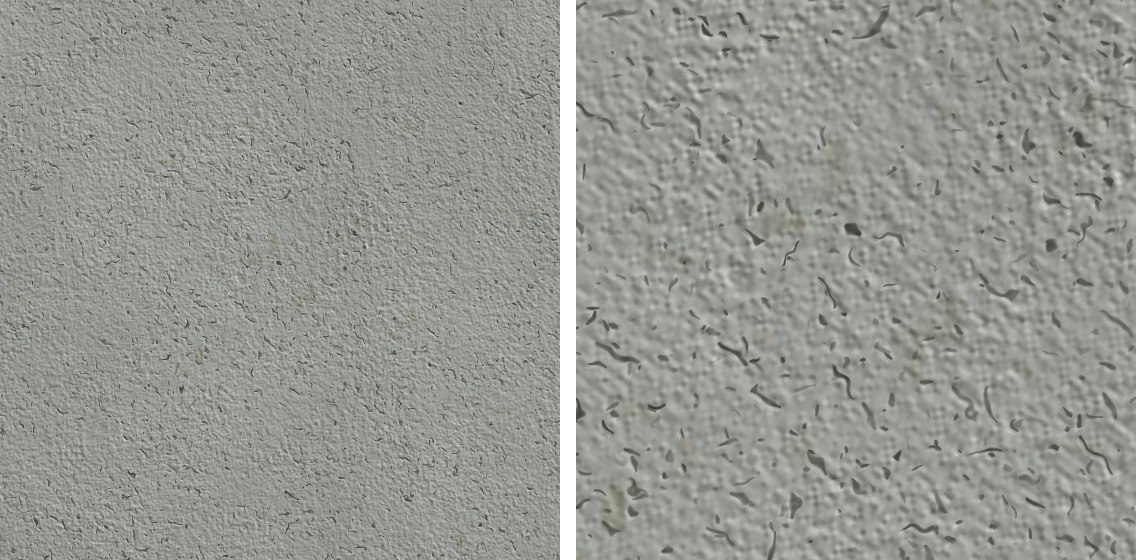
Left, the full canvas; right, a detail of the centre.
This texture is drawn by a WebGL 1 fragment shader. Its source:

```glsl
precision highp float;
// Grey-green rough plaster with scattered ragged grooves and fine raking-light grain.

uniform vec2 u_resolution;

float hash(vec2 p) {
  return fract(sin(dot(p, vec2(127.1, 311.7))) * 43758.5453);
}

float noise(vec2 p) {
  vec2 i = floor(p), f = fract(p);
  f = f * f * (3.0 - 2.0 * f);
  return mix(mix(hash(i), hash(i + vec2(1.0, 0.0)), f.x),
             mix(hash(i + vec2(0.0, 1.0)), hash(i + 1.0), f.x), f.y);
}

// Fine grain on turned grids, plus faint trowel combing inside a few patches
float surface(vec2 p) {
  vec2 turned = vec2(0.8 * p.x - 0.6 * p.y, 0.6 * p.x + 0.8 * p.y);
  float combed = smoothstep(0.62, 0.82, noise(p * 9.0 + 31.0));
  float comb = noise(vec2(p.x + p.y * 0.12, p.y * 0.2) * 150.0);
  return 0.55 * noise(turned * 310.0) + 0.55 * noise(p * 150.0 + 7.0) + 0.4 * combed * comb;
}

// One jittered grid of bent, tapered strokes; returns their depth
float grooves(vec2 p, float cells, float minHalf, float maxHalf, float faintest, float seed) {
  float depth = 0.0;
  for (int y = -1; y <= 1; y++) {
    for (int x = -1; x <= 1; x++) {
      vec2 cell = floor(p * cells) + vec2(float(x), float(y));
      vec2 key = cell + seed;
      vec2 centre = (cell + vec2(hash(key), hash(key + 17.3))) / cells;
      float density = 0.25 + 0.85 * smoothstep(0.2, 0.75, noise(centre * 15.0 + 11.0));
      float present = step(hash(key + 5.9), density);

      // Most strokes fall from upper left to lower right
      float angle = -0.75 + 1.5 * (hash(key + 41.7) + hash(key + 52.6) - 1.0);
      vec2 d = p - centre;
      d = vec2(cos(angle) * d.x + sin(angle) * d.y, cos(angle) * d.y - sin(angle) * d.x);
      d.y += (hash(key + 63.1) - 0.5) * 50.0 * d.x * d.x;

      float size = hash(key + 88.4);
      float halfLength = mix(minHalf, maxHalf, size * size * size);
      float width = mix(0.0011, 0.0028, hash(key + 29.2));
      width *= 1.0 - 0.5 * min(abs(d.x) / halfLength, 1.0);
      float dist = length(vec2(max(abs(d.x) - halfLength, 0.0), d.y));
      float strength = mix(faintest, 1.0, hash(key + 74.6)) * present;
      depth = max(depth, strength * (1.0 - smoothstep(width * 0.3, width + 0.0007, dist)));
    }
  }
  return depth;
}

// Scratches and small chips, with ragged outlines and broken depth
float pits(vec2 p) {
  vec2 ragged = p + 0.0065 * (vec2(noise(p * 150.0), noise(p * 150.0 + 53.0)) - 0.5);
  float scratches = grooves(ragged, 37.0, 0.0025, 0.0125, 0.5, 11.0);
  float chips = grooves(ragged, 58.0, 0.0006, 0.0035, 0.2, 137.0);
  return max(scratches, chips) * (0.6 + 0.5 * noise(p * 190.0 + 23.0));
}

void main() {
  vec2 p = gl_FragCoord.xy / min(u_resolution.x, u_resolution.y);

  // Broad tone and small ochre stains
  vec3 color = vec3(0.592, 0.604, 0.581);
  color += 0.03 * (noise(p * 5.0) - 0.5) + 0.02 * (noise(p * 22.0) - 0.5);
  float stain = smoothstep(0.8, 0.97, noise(p * 45.0 + 19.0)) * noise(p * 6.0 + 3.0);
  color = mix(color, vec3(0.5, 0.46, 0.36), 0.35 * stain);

  // Light from the upper right; slopes facing away darken a little more
  vec2 toLight = vec2(0.0011, 0.0013);
  float slope = surface(p - toLight) - surface(p + toLight);
  float roughness = 0.17 + 0.14 * noise(p * 17.0 + 61.0);
  color += roughness * (slope + 0.2 * min(slope, 0.0));

  // Shadowed grooves with a lit lower-left lip
  float shadow = pits(p);
  float lip = pits(p + 1.7 * toLight) * (1.0 - shadow);
  color += 0.09 * lip;
  color = mix(color, vec3(0.22, 0.23, 0.2), clamp(0.95 * shadow, 0.0, 0.95));

  gl_FragColor = vec4(clamp(color, 0.0, 1.0), 1.0);
}
```
